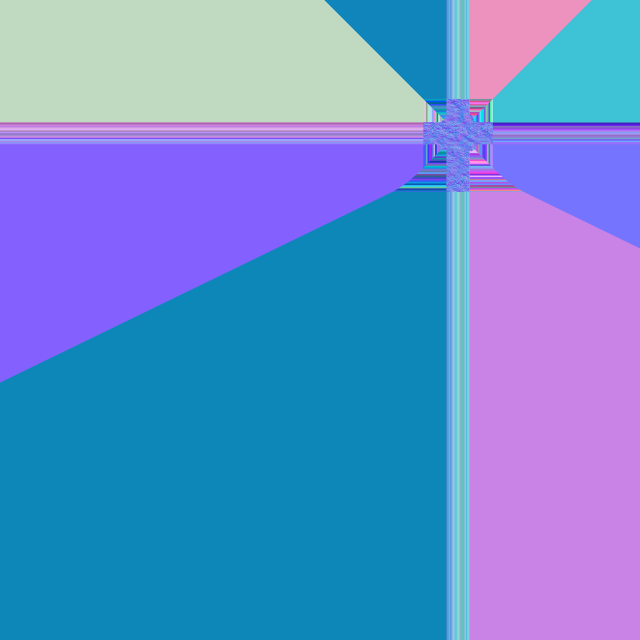
Reproduce this texture map procedurally as a Shadertoy shader.

```glsl
// Flat normal-map facets meeting at an off-centre cross of striped bands.
// Folded distances from the cross pick each facet; line noise makes the
// stripes, and a bumpy relief fills the small hub where the bands meet.

const vec2 HUB = vec2(0.7157, 0.7917);
const vec2 ARM = vec2(0.0179, 0.0172);
const float PLATE = 0.0365;
const float LONG_PLATE = 0.0742;
const vec3 FLAT_NORMAL = vec3(0.46, 0.50, 0.93);

float hash(vec2 p) {
    p = fract(p * vec2(0.1031, 0.1137));
    p += dot(p, p.yx + 33.33);
    return fract((p.x + p.y) * p.x * 7.31);
}

float noise(vec2 p) {
    vec2 i = floor(p), f = fract(p);
    f = f * f * (3.0 - 2.0 * f);
    return mix(mix(hash(i), hash(i + vec2(1, 0)), f.x),
               mix(hash(i + vec2(0, 1)), hash(i + vec2(1, 1)), f.x), f.y);
}

float fbm(vec2 p) {
    float sum = 0.0, gain = 0.5;
    for (int i = 0; i < 4; i++) {
        sum += gain * noise(p);
        p = p * 2.03 + 17.0;
        gain *= 0.5;
    }
    return sum;
}

// Coverage of the positive side of a signed distance
float cover(float d, float px) {
    return smoothstep(-0.6 * px, 0.6 * px, d);
}

float softMin(float a, float b, float k) {
    float h = max(k - abs(a - b), 0.0) / k;
    return min(a, b) - 0.25 * h * h * k;
}

// Fine colour lines along one axis
vec3 lines(float t, float seed, vec3 tint, float strength) {
    vec3 wave = vec3(noise(vec2(t, seed)), noise(vec2(t, seed + 9.0)), noise(vec2(t, seed + 21.0)));
    return clamp(tint + strength * (wave - 0.5), 0.0, 1.0);
}

// Three colours in sequence across a band, t from 0 to 1
vec3 ramp(vec3 a, vec3 b, vec3 c, float t) {
    return mix(mix(a, b, smoothstep(0.12, 0.3, t)), c, smoothstep(0.7, 0.88, t));
}

// Rough stone relief encoded as a normal colour
vec3 relief(vec2 p) {
    vec2 q = p * vec2(95.0, 150.0);
    float h = fbm(q);
    vec2 slope = vec2(fbm(q + vec2(0.12, 0)), fbm(q + vec2(0, 0.12))) - h;
    return FLAT_NORMAL + vec3(slope * 1.5, -2.0 * dot(slope, slope));
}

// Facet beside the horizontal band
vec3 sideFacet(bool left, bool upper) {
    if (upper) return left ? vec3(0.753, 0.851, 0.757) : vec3(0.24, 0.76, 0.84);
    return left ? vec3(0.518, 0.38, 1.0) : vec3(0.46, 0.455, 1.0);
}

// Facet beside the vertical band
vec3 endFacet(bool left, bool upper) {
    if (upper) return left ? vec3(0.06, 0.52, 0.735) : vec3(0.93, 0.57, 0.75);
    return left ? vec3(0.05, 0.53, 0.72) : vec3(0.79, 0.51, 0.90);
}

vec3 columnBand(float t) {
    vec3 tint = ramp(vec3(0.42, 0.60, 0.95), vec3(0.50, 0.76, 0.87), vec3(0.45, 0.78, 0.86), t);
    return lines(t * 16.0, 4.0, tint, 0.24);
}

vec3 rowBand(float t, bool left) {
    vec3 tint = left
        ? ramp(vec3(0.76, 0.49, 0.87), vec3(0.69, 0.50, 0.88), vec3(0.47, 0.54, 0.95), t)
        : ramp(vec3(0.36, 0.26, 0.85), vec3(0.56, 0.46, 0.94), vec3(0.53, 0.56, 0.94), t);
    return lines(t * 15.0, left ? 31.0 : 57.0, tint, 0.38);
}

void mainImage(out vec4 fragColor, in vec2 fragCoord) {
    vec2 uv = fragCoord / iResolution.xy;
    float px = 1.0 / min(iResolution.x, iResolution.y);
    vec2 p = uv - HUB;
    vec2 q = abs(p) - ARM;
    bool left = p.x < 0.0, upper = p.y > 0.0;
    float seed = (left ? 3.0 : 13.0) + (upper ? 40.0 : 80.0);
    float reach = upper ? PLATE : LONG_PLATE;

    // Facets, split by a diagonal that bends below the hub
    float crease = upper ? q.x : softMin(q.x, 0.0332 + 0.486 * q.x, 0.012);
    vec3 side = sideFacet(left, upper);
    vec3 end = endFacet(left, upper);

    // Striped plates around the hub
    vec3 sideLines = lines(q.x * 420.0, seed, mix(side, FLAT_NORMAL, 0.3), 0.7);
    vec3 endLines = lines(q.y * 400.0, seed + 5.0, mix(end, FLAT_NORMAL, 0.35), 0.65);
    if (!left && !upper) {
        float rim = cover(0.0012 - abs(q.y - 0.072), px);
        endLines = mix(endLines, vec3(0.98, 0.52, 0.52), rim);
    }
    side = mix(side, sideLines, cover(PLATE - q.x, px));
    end = mix(end, endLines, cover(reach - q.y, px));
    vec3 col = mix(end, side, cover((crease - q.y) * 0.75, px));

    // Bands
    vec2 t = clamp(p / (2.0 * ARM) + 0.5, 0.0, 1.0);
    col = mix(col, rowBand(1.0 - t.y, left), cover(-q.y, px));
    col = mix(col, columnBand(t.x), cover(-q.x, px));

    // Relief cross with ragged inner corners
    float column = min(-q.x, reach - q.y);
    float row = min(-q.y, PLATE - q.x);
    float ragged = 0.011 + 0.008 * (noise(p * 180.0) - 0.5);
    float core = ragged - max(q.x, 0.0) - max(q.y, 0.0);
    col = mix(col, relief(p), cover(max(max(column, row), core), px));

    fragColor = vec4(col, 1.0);
}
```
